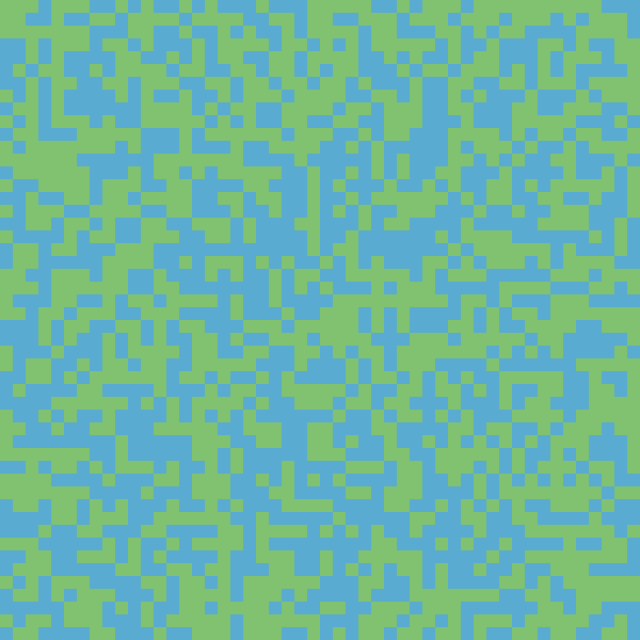
A Shadertoy shader for this texture:

```glsl
const float CELLS_PER_SIDE = 50.0;
const float GREEN_SHARE = 0.51;
const vec3 BLUE = vec3(0.35, 0.67, 0.82);
const vec3 GREEN = vec3(0.50, 0.76, 0.44);

// Integer hash of a cell to the range 0..1
float hash(vec2 cell) {
    uvec2 c = uvec2(ivec2(cell) + 100);
    uint h = c.x * 73856093u ^ c.y * 19349663u;
    h = (h ^ (h >> 15)) * 0x2c1b3c6du;
    h = (h ^ (h >> 12)) * 0x297a2d39u;
    h ^= h >> 15;
    return float(h & 0xffffu) / 65536.0;
}

// 1 for a green cell, 0 for a blue one
float cellValue(vec2 cell, float share) {
    return 1.0 - step(share, hash(cell));
}

// Random square mosaic, box filtered over one pixel of the given width
float mosaic(vec2 p, float pixelWidth, float share) {
    vec2 q = p - 0.5;
    vec2 cell = floor(q);
    vec2 t = clamp((fract(q) - 0.5) / pixelWidth + 0.5, 0.0, 1.0);
    float lower = mix(cellValue(cell, share),
                      cellValue(cell + vec2(1.0, 0.0), share), t.x);
    float upper = mix(cellValue(cell + vec2(0.0, 1.0), share),
                      cellValue(cell + vec2(1.0, 1.0), share), t.x);
    return mix(lower, upper, t.y);
}

void mainImage(out vec4 fragColor, in vec2 fragCoord) {
    float pixelWidth = CELLS_PER_SIDE / iResolution.y;
    float green = mosaic(fragCoord * pixelWidth, pixelWidth, GREEN_SHARE);
    fragColor = vec4(mix(BLUE, GREEN, green), 1.0);
}
```
